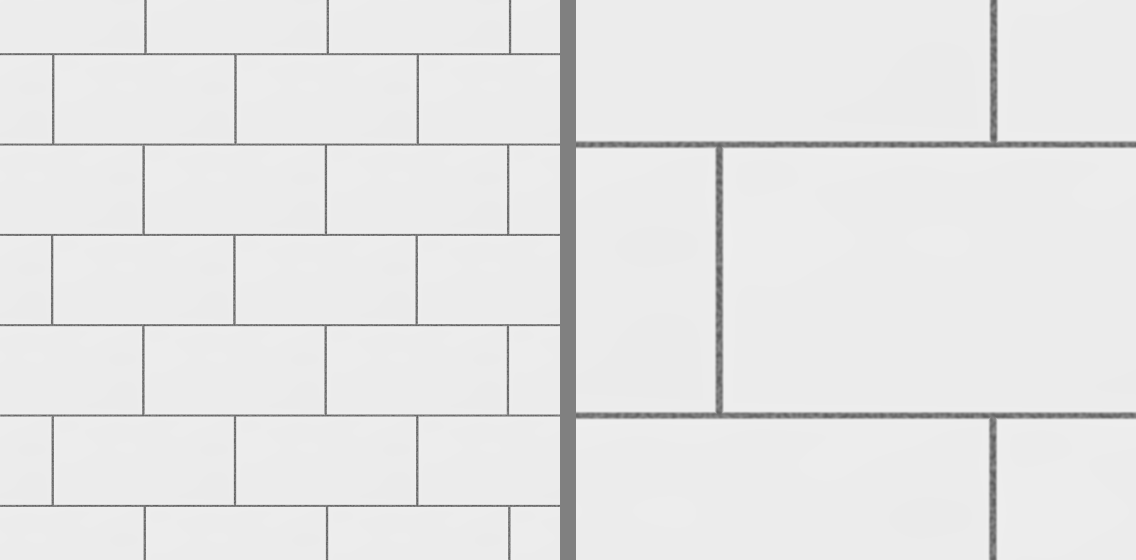
Left: the whole. Right: its middle third, enlarged.
This texture is drawn by a WebGL 1 fragment shader. Its source:

```glsl
precision highp float;
// White glazed tiles in a half-offset running bond with thin, grainy grey grout.

uniform vec2 u_resolution;

// Layout, as fractions of the canvas
const vec2 TILE_PITCH = vec2(0.3255, 0.1613);
const vec2 BOND_ORIGIN = vec2(0.0931, 0.0967);
const vec2 GROUT_HALF_WIDTH = vec2(0.0021, 0.0018); // upright, level joints
const float EDGE_SOFTNESS = 0.0011;
const float ROW_DRIFT = 0.000365;    // slight sideways bow of the courses
const float DRIFT_CENTER = 1.7;

// Colours and wear
const vec3 GLAZE = vec3(0.922);
const vec3 GROUT = vec3(0.455);
const float GRAIN_SCALE = 330.0;
const float GRAIN_STRENGTH = 0.16;
const float CLOUD_STRENGTH = 0.006;
const float SHEEN_STRENGTH = 0.007;
const float RIM_STRENGTH = 0.008;
const float RIM_WIDTH = 0.004;

vec2 gradientAt(vec2 cell) {
  float h = fract(sin(dot(cell, vec2(127.1, 311.7))) * 43758.5);
  float angle = 6.28318 * h;
  return vec2(cos(angle), sin(angle));
}

// Gradient noise, roughly -0.7 to 0.7
float gradientNoise(vec2 p) {
  vec2 i = floor(p);
  vec2 f = p - i;
  vec2 u = f * f * f * (f * (f * 6.0 - 15.0) + 10.0);
  float a = dot(gradientAt(i), f);
  float b = dot(gradientAt(i + vec2(1.0, 0.0)), f - vec2(1.0, 0.0));
  float c = dot(gradientAt(i + vec2(0.0, 1.0)), f - vec2(0.0, 1.0));
  float d = dot(gradientAt(i + vec2(1.0)), f - vec2(1.0));
  return mix(mix(a, b, u.x), mix(c, d, u.x), u.y);
}

void main() {
  float pixel = 1.0 / min(u_resolution.x, u_resolution.y);
  vec2 p = gl_FragCoord.xy * pixel;

  // Tile coordinates: alternate courses shift by half a tile
  vec2 grid = (p - BOND_ORIGIN) / TILE_PITCH;
  float row = floor(grid.y);
  float fromCenter = row - DRIFT_CENTER;
  float drift = ROW_DRIFT * fromCenter * fromCenter;
  grid.x -= 0.5 * mod(row, 2.0) + drift / TILE_PITCH.x;
  vec2 local = fract(grid);

  // Distance to the nearest joint center, and grout coverage
  vec2 toJoint = min(local, 1.0 - local) * TILE_PITCH;
  vec2 edge = toJoint - GROUT_HALF_WIDTH;
  float soft = max(EDGE_SOFTNESS, 0.65 * pixel);
  float toEdge = min(edge.x, edge.y);
  float grout = 1.0 - smoothstep(-soft, soft, toEdge);

  // Glaze: faint clouding shared by all tiles, brighter at the upper left
  float cloud = gradientNoise(local * vec2(5.0, 4.0) + 7.0);
  float sheen = 0.5 * (local.y + 1.0 - local.x);
  float rim = exp(-max(toEdge, 0.0) / RIM_WIDTH);
  vec3 tile = GLAZE + CLOUD_STRENGTH * cloud * local.y
            + SHEEN_STRENGTH * sheen + RIM_STRENGTH * rim;

  // Fine sandy grain inside the joints
  float grain = gradientNoise(p * GRAIN_SCALE + 0.37);
  vec3 joint = GROUT + GRAIN_STRENGTH * grain;

  gl_FragColor = vec4(mix(tile, joint, grout), 1.0);
}
```
